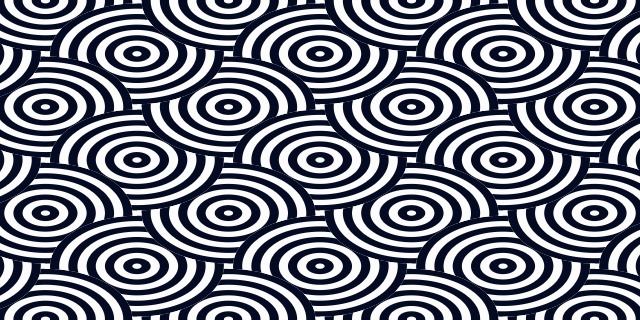
This pattern is drawn by a Shadertoy shader. Its source:

```glsl
// Smoothing width of one pixel, measured along the ellipse radius
float pixelWidth(vec2 p, vec2 period) {
    return length(p / max(length(p), 1e-4) / period) / iResolution.y;
}

// Whiteness of the concentric rings, ten per cell width
float rings(vec2 p, vec2 period) {
    float edge = (abs(fract(length(p) * 10.0 + 0.5) - 0.5) - 0.25) / 10.0;
    return clamp(0.5 - edge / pixelWidth(p, period), 0.0, 1.0);
}

// Coverage of the whole medallion, dark rim included
float disc(vec2 p, vec2 period) {
    return clamp(0.5 + (0.475 - length(p)) / pixelWidth(p, period), 0.0, 1.0);
}

void mainImage(out vec4 fragColor, in vec2 fragCoord) {
    vec2 period = vec2(0.572, 0.3318);
    vec2 cell = (fragCoord - 0.5 * iResolution.xy) / iResolution.y / period;

    // Two interleaved lattices, offset by half a cell
    vec2 a = fract(cell + 0.5) - 0.5;
    vec2 b = fract(cell) - 0.5;

    // Weave: each lattice lies on top along one diagonal
    bool aOnTop = a.x * a.y < 0.0;
    vec2 top = aOnTop ? a : b;
    vec2 under = aOnTop ? b : a;

    // The under rings also fill the small gaps between four rims
    float white = mix(rings(under, period), rings(top, period), disc(top, period));
    fragColor = vec4(mix(vec3(0.01, 0.04, 0.13), vec3(0.99), white), 1.0);
}
```
